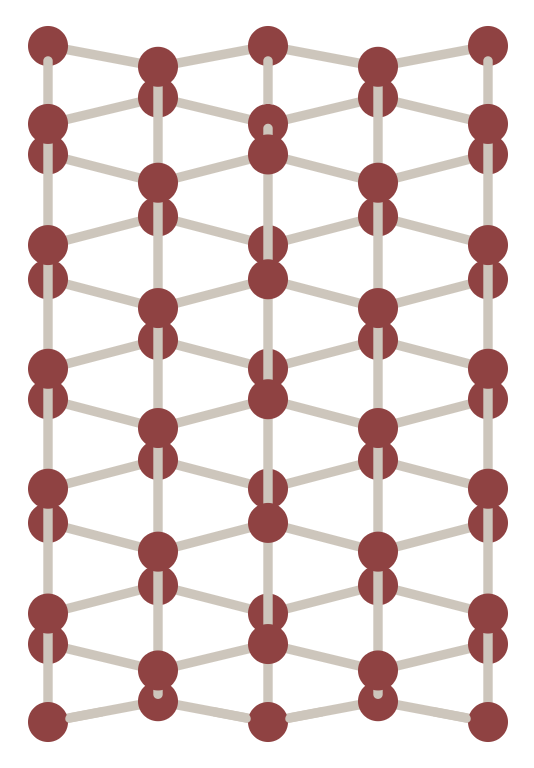
A Shadertoy shader for this pattern:

```glsl
// Lattice of five vertical rods and twelve zigzag rods joined by round nodes.
// Zigzags are a triangle wave along x; each node lies under or over its rod,
// so the shapes are gathered as distances per layer and painted in order.

#define HEIGHT 768.0        // canvas height in design units
#define COLUMNS 5
#define ROWS 12
#define COLUMN_GAP 110.0
#define ROW_GAP 59.1
#define ROW_SWELL 2.5       // extra row gap between centre and rim
#define ZIGZAG 14.4         // half height of a zigzag
#define NODE_RADIUS 20.0
#define ROD_HALF 4.7
#define PAPER vec3(1.0)
#define ROD_COLOUR vec3(0.805, 0.777, 0.737)
#define NODE_COLOUR vec3(0.56, 0.26, 0.26)

// Height of a zigzag row, y down; t is 0 on even columns and 1 on odd ones
float rowHeight(int row, float t) {
    float middle = 0.5 * float(ROWS - 1);
    float offset = float(row) - middle;
    float wave = sin(0.49 * offset);
    float swing = ZIGZAG - 4.0 * pow(abs(offset) / middle, 6.0);
    float side = row % 2 == 0 ? -1.0 : 1.0;
    return offset * (ROW_GAP + ROW_SWELL * wave * wave) + side * swing * (1.0 - 2.0 * t);
}

// Vertical rod with round ends
float rodDistance(vec2 p, float top, float bottom) {
    return length(vec2(p.x, p.y - clamp(p.y, top, bottom))) - ROD_HALF;
}

// True where the rod passes in front of the node
bool nodeIsUnder(int column, int row) {
    if (column == COLUMNS / 2)
        return row == 0 || (row % 2 == 1 && row < ROWS - 1);
    return (row + column) % 2 == 0;
}

void paint(inout vec3 colour, vec3 ink, float d, float pixel) {
    colour = mix(colour, ink, clamp(0.5 - d / pixel, 0.0, 1.0));
}

void mainImage(out vec4 fragColor, in vec2 fragCoord) {
    float pixel = HEIGHT / iResolution.y;
    vec2 p = (fragCoord - 0.5 * iResolution.xy) * pixel;
    p = vec2(p.x - 1.0, -p.y);

    // Nearest column and triangle wave across the columns
    float last = float(COLUMNS - 1);
    float along = p.x / COLUMN_GAP + 0.5 * last;
    float nearest = clamp(floor(along + 0.5), 0.0, last);
    int column = int(nearest);
    float parity = mod(nearest, 2.0);
    float t = abs(mod(along + 1.0, 2.0) - 1.0);
    float localX = (along - nearest) * COLUMN_GAP;
    float outside = max(-along, along - last) * COLUMN_GAP;

    // Nearest zigzag and nearest node of each layer
    float zigzag = 1e5, under = 1e5, over = 1e5;
    for (int row = 0; row < ROWS; row++) {
        float slope = 2.0 * ZIGZAG / COLUMN_GAP;
        float rise = abs(p.y - rowHeight(row, t)) / sqrt(1.0 + slope * slope);
        zigzag = min(zigzag, max(rise - ROD_HALF, outside));
        float node = length(vec2(localX, p.y - rowHeight(row, parity))) - NODE_RADIUS;
        if (nodeIsUnder(column, row)) under = min(under, node);
        else over = min(over, node);
    }

    // Vertical rod; the central one breaks behind its second node
    vec2 local = vec2(localX, p.y);
    float top = rowHeight(0, parity) + 15.0;
    float bottom = rowHeight(ROWS - 1, parity) - 7.0;
    float rod = rodDistance(local, top, bottom);
    if (column == COLUMNS / 2) {
        float joint = rowHeight(1, parity);
        float upper = rodDistance(local, top, joint);
        upper = max(upper, NODE_RADIUS - length(local - vec2(0.0, joint)));
        rod = min(upper, rodDistance(local, joint + 4.5, bottom));
    }

    // Round tips of the lowest zigzag, laid over the even columns
    float tipGap = max(NODE_RADIUS + 2.0 - abs(localX), 0.0);
    float tip = length(vec2(tipGap, p.y - rowHeight(ROWS - 1, t))) - ROD_HALF;
    tip = max(tip, outside) + parity * HEIGHT;

    // Layers from back to front
    vec3 colour = PAPER;
    paint(colour, ROD_COLOUR, zigzag, pixel);
    paint(colour, NODE_COLOUR, under, pixel);
    paint(colour, ROD_COLOUR, rod, pixel);
    paint(colour, NODE_COLOUR, over, pixel);
    paint(colour, ROD_COLOUR, tip, pixel);
    fragColor = vec4(colour, 1.0);
}
```
